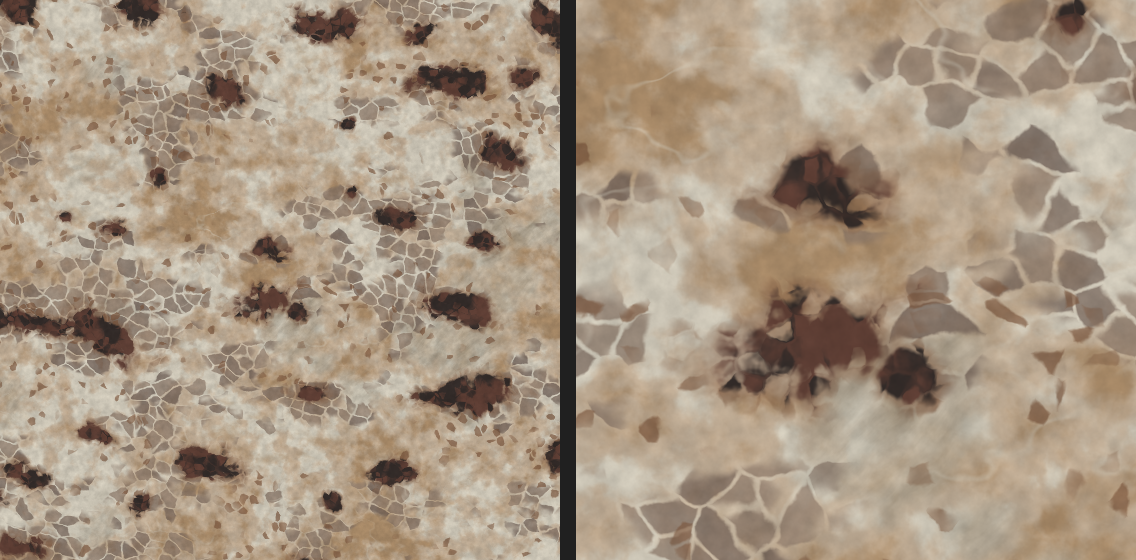
Left, the full canvas; right, a detail of the centre.
Write a Shadertoy shader that draws this texture.

```glsl
// Polished cream granite with taupe quartz grains and dark garnet-brown clusters.

const vec3 CREAM = vec3(0.795, 0.770, 0.710);
const vec3 TAN = vec3(0.735, 0.660, 0.570);
const vec3 OCHRE = vec3(0.640, 0.525, 0.395);
const vec3 PALE_QUARTZ = vec3(0.670, 0.645, 0.585);
const vec3 TAUPE = vec3(0.540, 0.465, 0.405);
const vec3 SMOKE = vec3(0.400, 0.340, 0.310);
const vec3 RUST = vec3(0.460, 0.315, 0.220);
const vec3 GARNET = vec3(0.350, 0.225, 0.190);
const vec3 BLACK_MICA = vec3(0.170, 0.145, 0.140);

vec2 hash2(vec2 p) {
    vec3 h = fract(p.xyx * vec3(0.1031, 0.1030, 0.0973));
    h += dot(h, h.yzx + 33.33);
    return fract((h.xx + h.yz) * h.zy);
}

float noise(vec2 p) {
    vec2 cell = floor(p), f = fract(p);
    f = f * f * (3.0 - 2.0 * f);
    float low = mix(hash2(cell).x, hash2(cell + vec2(1, 0)).x, f.x);
    float high = mix(hash2(cell + vec2(0, 1)).x, hash2(cell + vec2(1, 1)).x, f.x);
    return mix(low, high, f.y);
}

mat2 rotation(float angle) {
    float c = cos(angle), s = sin(angle);
    return mat2(c, s, -s, c);
}

// Fractal noise centred on zero.
float fbm(vec2 p) {
    float sum = 0.0, amplitude = 0.5;
    for (int i = 0; i < 5; i++) {
        sum += amplitude * (noise(p) - 0.5);
        p = rotation(0.6) * p * 2.03 + 17.3;
        amplitude *= 0.5;
    }
    return sum;
}

// Crystal mosaic: x is the distance to the seam, yz are random values of the grain.
vec3 crystals(vec2 p) {
    vec2 cell = floor(p), id = cell;
    float nearest = 9.0, second = 9.0;
    for (int y = -1; y <= 1; y++)
    for (int x = -1; x <= 1; x++) {
        vec2 c = cell + vec2(x, y);
        float d = length(c + hash2(c) - p);
        if (d < nearest) { second = nearest; nearest = d; id = c; }
        else second = min(second, d);
    }
    return vec3(second - nearest, hash2(id + 71.0));
}

// Scattered long ellipses: 1 at a centre, 0 on a rim, negative outside.
float clusters(vec2 p, vec2 grid, float density) {
    vec2 cell = floor(p * grid);
    float field = -2.0;
    for (int y = -1; y <= 1; y++)
    for (int x = -1; x <= 1; x++) {
        vec2 c = cell + vec2(x, y);
        vec2 trait = hash2(c + 19.0), tilt = hash2(c + 43.0);
        if (trait.x > density) continue;
        vec2 centre = (c + 0.1 + 0.8 * hash2(c + 7.0)) / grid;
        vec2 radius = mix(vec2(0.015, 0.013), vec2(0.090, 0.032), vec2(trait.y * trait.y, trait.y));
        vec2 d = rotation(mix(-0.1, 0.45, tilt.x)) * (p - centre);
        field = max(field, 1.0 - length(d / radius));
    }
    return field;
}

// Cream, tan and ochre feldspar ground.
vec3 feldspar(vec2 p) {
    float tone = 0.52 + 2.0 * fbm(p * vec2(6.0, 10.0)) + 1.5 * fbm(p * 42.0 + 5.0);
    vec3 color = mix(OCHRE, TAN, smoothstep(-0.15, 0.42, tone));
    color = mix(color, CREAM, smoothstep(0.42, 0.85, tone));
    float stain = smoothstep(0.08, 0.35, fbm(p * vec2(20.0, 28.0) + 31.0));
    return mix(color, OCHRE, 0.55 * stain);
}

void mainImage(out vec4 fragColor, in vec2 fragCoord) {
    vec2 uv = fragCoord / iResolution.y;
    vec2 p = uv + 0.035 * vec2(fbm(uv * 9.0), fbm(uv * 9.0 + 50.0));
    vec2 ragged = p + 0.012 * vec2(fbm(uv * 45.0), fbm(uv * 45.0 + 80.0));
    vec3 color = feldspar(p);

    // Translucent pale quartz with slanted cleavage streaks.
    float pale = smoothstep(0.10, 0.22, fbm(p * vec2(6.0, 7.0) + 90.0));
    float streak = fbm(rotation(-0.75) * p * vec2(22.0, 22.0) * mat2(1.0, 0.0, 0.0, 4.0));
    color = mix(color, PALE_QUARTZ + 0.35 * streak, 0.65 * pale);

    // Taupe grains, denser around the dark clusters.
    float field = clusters(p, vec2(6.0, 8.0), 0.60);
    vec3 grain = crystals(rotation(0.3) * ragged * vec2(36.0, 44.0));
    float inside = smoothstep(0.02, 0.18, grain.x);
    float region = 2.2 * fbm(p * vec2(7.0, 11.0) + 12.0) + 0.25 * smoothstep(-1.0, 0.1, field);
    float quartz = inside * smoothstep(0.42, 0.62, region + 0.6 * grain.y);
    color = mix(color, mix(TAUPE, SMOKE, grain.z * grain.z), 0.72 * quartz);
    float seam = (1.0 - inside) * smoothstep(0.0, 0.3, region);
    color = mix(color, CREAM, 0.30 * seam);

    // Hairline healed cracks.
    float crack = 1.0 - smoothstep(0.0, 0.012, abs(fbm(p * vec2(5.0, 7.0) + 63.0)));
    color = mix(color, CREAM, 0.35 * crack * smoothstep(0.0, 0.15, fbm(p * 8.0 + 27.0)));

    // Small rusty specks.
    vec3 speck = crystals(ragged * 75.0 + 9.0);
    float speckInside = smoothstep(0.02, 0.30, speck.x);
    float rust = speckInside * smoothstep(0.90, 0.98, speck.y + 0.35 * fbm(p * 9.0 + 3.0));
    color = mix(color, RUST, 0.65 * rust);

    // Dark clusters built of garnet and black mica grains.
    float body = field + 1.9 * fbm(p * 26.0 + 40.0) + 0.45 * speckInside * (speck.z - 0.5);
    color = mix(color, RUST, 0.45 * smoothstep(-0.35, 0.15, body));
    float mica = smoothstep(-0.25, 0.3, 1.6 * fbm(p * 30.0 + 8.0) + speckInside * (speck.y - 0.5));
    vec3 dark = mix(GARNET, BLACK_MICA, mica);
    color = mix(color, dark, 0.94 * smoothstep(0.05, 0.32, body));

    // Fine mineral grain.
    color *= 1.0 + 0.22 * fbm(uv * 110.0 + 2.0);
    fragColor = vec4(clamp(color, 0.0, 1.0), 1.0);
}
```
